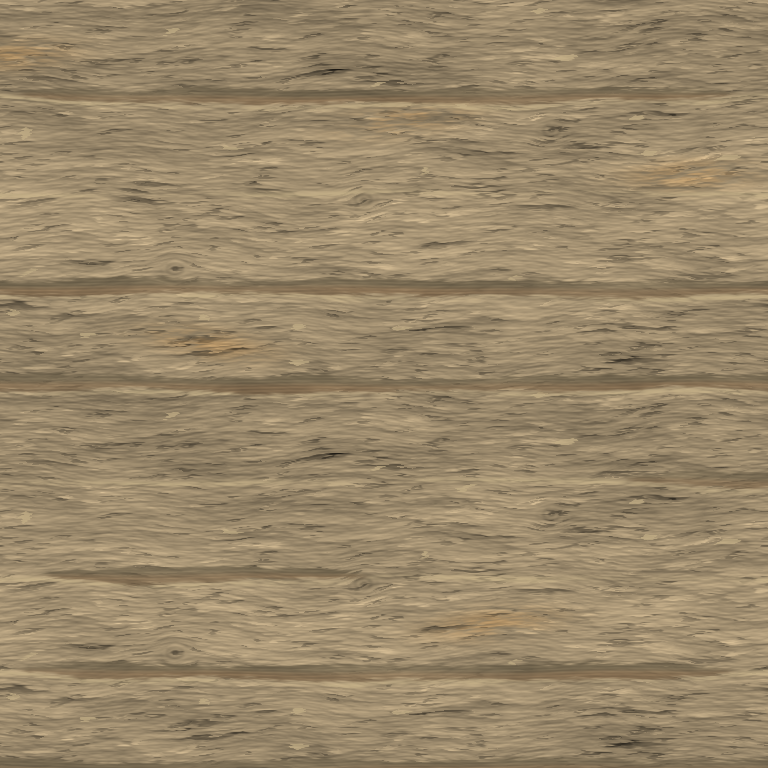
This texture is drawn by a Shadertoy shader. Its source:

```glsl
// Weathered timber cladding: eight horizontal planks with splintered grain, dark seams and rust stains.

const float TAU = 6.2831853;
const float PLANKS = 8.0;
const vec3 WOOD = vec3(0.61, 0.54, 0.425);
const vec3 CREAM = vec3(0.77, 0.69, 0.53);
const vec3 RUST = vec3(0.67, 0.52, 0.33);
const vec3 SEAM_GREY = vec3(0.44, 0.39, 0.30);
const vec3 SEAM_BROWN = vec3(0.51, 0.42, 0.31);

// Horizontal extent of each seam, top to bottom; equal ends leave the joint closed.
const float SEAM_FROM[8] = float[8](0.0, 0.5, -0.2, -0.2, 0.79, 0.03, 0.0, -0.2);
const float SEAM_TO[8] = float[8](0.98, 0.5, 1.2, 1.2, 1.2, 0.5, 0.98, 1.2);

vec2 hash2(vec2 p, float seed) {
    vec3 q = fract(p.xyx * vec3(0.1031, 0.1030, 0.0973) + seed * 0.137);
    q += dot(q, q.yzx + 33.33);
    return fract((q.xx + q.yz) * q.zy);
}

// Tiling cellular noise: nearest distance, gap to the second nearest, cell id.
vec3 cellular(vec2 p, vec2 count, float seed) {
    p *= count;
    vec2 base = floor(p);
    float near = 9.0, second = 9.0, id = 0.0;
    for (int j = -1; j <= 1; j++)
    for (int i = -1; i <= 1; i++) {
        vec2 cell = base + vec2(i, j);
        vec2 h = hash2(mod(cell, count), seed);
        float d = length(cell + h - p);
        if (d < near) { second = near; near = d; id = fract(h.x * 7.3 + h.y * 3.7); }
        else second = min(second, d);
    }
    return vec3(near, second - near, id);
}

// Isotropic offset from knot i; the grain repeats twice down the canvas.
vec2 knotOffset(vec2 p, float i) {
    vec2 center = vec2(0.228 + 0.245 * i, 0.30 + 0.18 * i);
    return (fract(p - center + 0.5) - 0.5) * vec2(1.0, 0.5);
}

// Bends the grain in slow shallow waves and parts it around the knots.
vec2 bendGrain(vec2 p) {
    vec2 q = p;
    q.y += 0.008 * sin(TAU * (2.0 * p.x + p.y)) + 0.004 * sin(TAU * (5.0 * p.x - 2.0 * p.y) + 1.0);
    for (float i = 0.0; i < 3.0; i++) {
        vec2 d = knotOffset(p, i);
        q.y -= 1.2 * d.y * exp(-dot(d, d) / 0.0005);
    }
    return q;
}

// Height of the fibres: stretched cells in four octaves.
float fibres(vec2 p) {
    float height = 0.0, amp = 0.5;
    vec2 count = vec2(6.0, 22.0);
    for (float i = 0.0; i < 4.0; i++) {
        height += amp * (0.45 - cellular(p, count, i).x);
        count *= 2.0;
        amp *= 0.92;
    }
    return height;
}

// Short tapered slivers: cores of stretched cells, kept only for a share of them.
float slivers(vec2 p, vec2 count, float seed, float share) {
    vec3 cell = cellular(p, count, seed);
    float size = 0.18 + 0.25 * fract(cell.z * 17.0);
    return (1.0 - smoothstep(size * 0.4, size, cell.x)) * step(cell.z, share);
}

float knotRings(vec2 p) {
    float tone = 0.0;
    for (float i = 0.0; i < 3.0; i++) {
        float r = length(knotOffset(p, i) * vec2(0.8, 1.2));
        tone += exp(-r * r / 0.00012) * (0.6 + 0.4 * sin(r * 900.0));
    }
    return tone;
}

float stains(vec2 uv, float rough) {
    float amount = 0.0;
    for (float i = 0.0; i < 5.0; i++) {
        vec2 d = uv - vec2(fract(0.53 + 0.37 * i), fract(0.845 - 0.073 * i * i + 0.25 * step(3.5, i)));
        d.y -= 0.15 * d.x * sin(i * 2.0 + 1.0);
        amount += exp(-dot(d * d, vec2(180.0, 3200.0))) * smoothstep(-0.3, 0.2, rough);
    }
    return min(amount, 1.0);
}

// Lays one tapered seam, shaded grey to brown, with a ragged pale lip below it.
vec3 laySeam(vec3 color, vec2 uv, float row, float from, float to, float rough) {
    float taper = smoothstep(from, from + 0.14, uv.x) * (1.0 - smoothstep(to - 0.14, to, uv.x));
    float wave = 0.0020 * sin(TAU * uv.x + row * 2.0) + 0.0008 * sin(TAU * 4.0 * uv.x + row);
    float y = uv.y - (1.0 - row / PLANKS) - 0.001 - wave;
    float halfWidth = 0.0095 * sqrt(taper) + 0.0018 * sin(TAU * 3.0 * uv.x + row * 1.7) * taper;
    float lip = exp(-pow((y + halfWidth + 0.003 + 0.006 * rough) / 0.0035, 2.0));
    color = mix(color, CREAM, lip * clamp(0.4 + 0.25 * sin(TAU * 2.0 * uv.x + row) + rough, 0.0, 0.8));
    float body = 1.0 - smoothstep(halfWidth - 0.003, halfWidth + 0.003, abs(y) + rough * 0.008);
    float streak = 0.05 * sin(y * 1500.0 + 3.0 * sin(TAU * uv.x));
    vec3 shade = mix(SEAM_BROWN, SEAM_GREY, smoothstep(-0.005, 0.004, y)) * (1.0 + 0.2 * rough + streak);
    float cover = 0.82 + 0.13 * sin(TAU * 2.0 * uv.x + row * 2.4);
    return mix(color, shade, body * cover * smoothstep(0.0, 0.2, taper));
}

void mainImage(out vec4 fragColor, in vec2 fragCoord) {
    vec2 uv = fragCoord / iResolution.xy;
    vec2 p = vec2(uv.x, uv.y * 2.0);
    vec2 q = bendGrain(p);

    // Fibre relief lit from above, with torn flakes of differing tone.
    float height = fibres(q);
    float relief = height - fibres(q + vec2(0.001, 0.005));
    vec2 torn = q + vec2(0.03, 0.022) * height;
    vec3 flake = cellular(torn, vec2(11.0, 42.0), 7.0);
    float tone = 0.22 * height + 0.24 * relief;
    tone += 0.16 * (flake.z - 0.5) * smoothstep(0.0, 0.2, flake.y);

    // Broad weathering, dark splits, pale splinters and knots.
    float wear = cellular(q, vec2(4.0, 7.0), 30.0).x;
    tone += 0.045 * cos(TAU * (p.y - 0.38)) + 0.025 * sin(TAU * (2.0 * uv.x + 3.0 * uv.y));
    tone -= 0.30 * slivers(torn, vec2(7.0, 46.0), 11.0, 0.30) * smoothstep(0.2, 0.6, wear);
    tone -= 0.24 * slivers(torn, vec2(18.0, 90.0), 15.0, 0.35);
    tone += 0.16 * slivers(torn, vec2(14.0, 70.0), 18.0, 0.35) * (1.2 - wear);
    tone -= 0.16 * knotRings(p);
    vec3 color = WOOD * (1.0 + tone);

    // Rust stains and a few pale chips.
    color = mix(color, RUST * (1.0 + tone), 0.6 * stains(uv, height));
    vec3 chip = cellular(torn, vec2(50.0, 60.0), 21.0);
    color = mix(color, CREAM, 0.7 * step(0.992, chip.z) * smoothstep(0.05, 0.25, chip.y));

    for (int k = 0; k < 8; k++)
        color = laySeam(color, uv, float(k + 1), SEAM_FROM[k], SEAM_TO[k], height);
    fragColor = vec4(clamp(color, 0.0, 1.0), 1.0);
}
```
